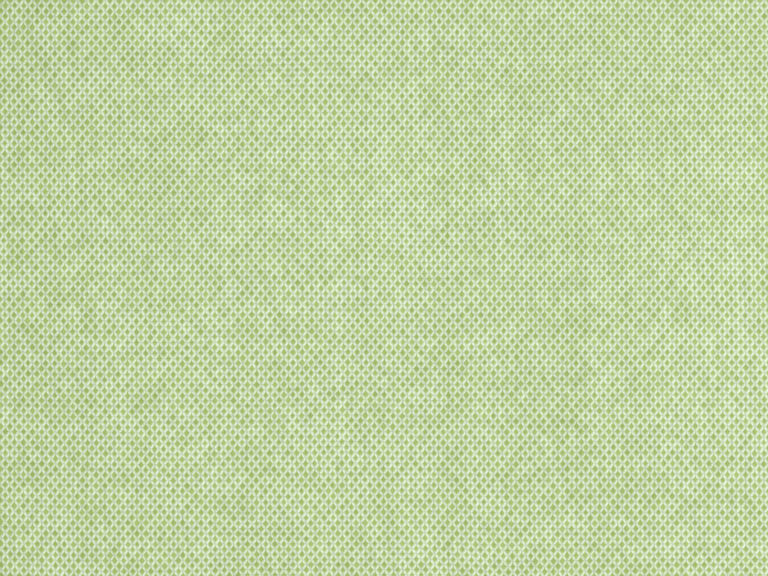
Write a Shadertoy shader that draws this texture.

```glsl
const vec2 REPEATS = vec2(84.0, 54.0);
const vec3 GREEN_YARN = vec3(0.645, 0.74, 0.43);
const vec3 WHITE_YARN = vec3(0.88, 0.93, 0.85);
const vec3 SHADOW = vec3(0.71, 0.77, 0.64);

float hash(vec2 p) {
    return fract(sin(dot(p, vec2(127.1, 311.7))) * 43758.5453);
}

float valueNoise(vec2 p) {
    vec2 i = floor(p);
    vec2 f = fract(p);
    f = f * f * (3.0 - 2.0 * f);
    float low = mix(hash(i), hash(i + vec2(1.0, 0.0)), f.x);
    float high = mix(hash(i + vec2(0.0, 1.0)), hash(i + 1.0), f.x);
    return mix(low, high, f.y);
}

// Kite-shaped stitch, wider at its base
float stitchDistance(vec2 q, float radius) {
    return abs(q.x) * (1.0 + 1.2 * q.y) + abs(q.y) * 0.9 - radius;
}

// Two staggered stitches per repeat
float stitchMask(vec2 p, float radius, float variation, float blur) {
    float mask = 0.0;
    for (int i = 0; i < 2; i++) {
        vec2 shifted = p + 0.5 * float(i);
        vec2 id = floor(shifted) + 17.0 * float(i);
        float r = radius + variation * (hash(id) - 0.5);
        float d = stitchDistance(fract(shifted) - 0.5, r);
        mask = max(mask, 1.0 - smoothstep(-blur, blur, d));
    }
    return mask;
}

// Slanted crease across each white stitch
float creaseMask(vec2 p, float blur) {
    float crease = 0.0;
    for (int i = 0; i < 2; i++) {
        vec2 q = fract(p + vec2(0.5, 0.0) + 0.5 * float(i)) - 0.5;
        float across = abs(q.x * 0.8 + q.y * 0.6);
        float along = abs(q.y * 0.8 - q.x * 0.6);
        float line = 1.0 - smoothstep(0.02, 0.04 + blur, across);
        crease = max(crease, line * (1.0 - smoothstep(0.1, 0.3, along)));
    }
    return crease;
}

// Broad patches and faint lengthwise and crosswise streaks
float clothTone(vec2 uv) {
    float patches = valueNoise(uv * vec2(4.0, 3.0)) - 0.5;
    float warp = valueNoise(uv * vec2(45.0, 3.0) + 9.0) - 0.5;
    float weft = valueNoise(uv * vec2(3.0, 50.0) + 31.0) - 0.5;
    return 0.016 * patches + 0.018 * warp + 0.012 * weft;
}

void mainImage(out vec4 fragColor, in vec2 fragCoord) {
    vec2 uv = fragCoord / iResolution.xy;
    vec2 wobble = vec2(valueNoise(uv * 9.0), valueNoise(uv * 9.0 + 50.0)) - 0.5;
    vec2 p = uv * REPEATS + 0.25 * wobble;
    float pixel = REPEATS.x / iResolution.x;
    float blur = 0.12 + 0.5 * pixel;
    float tone = clothTone(uv);

    // Woven stitches
    float green = stitchMask(p, 0.31 - 0.5 * tone, 0.07, blur);
    vec3 color = mix(WHITE_YARN, GREEN_YARN, green);
    color = mix(color, SHADOW, 0.65 * creaseMask(p, blur) * (1.0 - green));

    // Fibre grain and uneven lighting
    float fibre = valueNoise(p * vec2(3.0, 2.0)) - 0.5;
    float light = 0.02 * (uv.x - uv.y * 0.3 - 0.35);
    color += 0.07 * fibre + tone + light;
    fragColor = vec4(clamp(color, 0.0, 1.0), 1.0);
}
```
